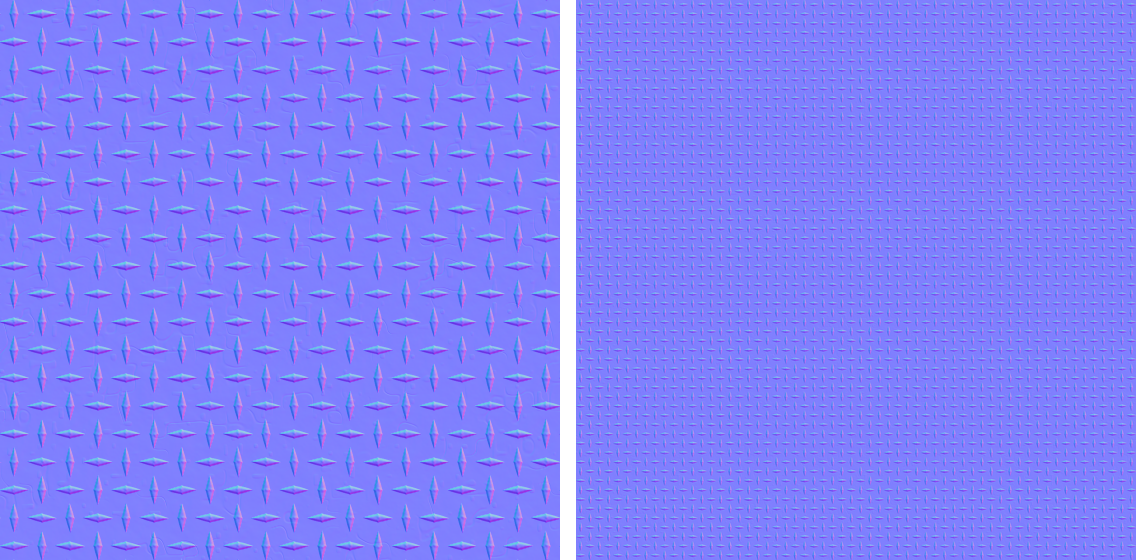
Left: one tile. Right: repeated 3 by 3.
A three.js fragment shader for this texture map:

```glsl
varying vec2 vUv;

const float CELLS = 20.0;

float hash(vec2 p) {
  vec3 q = fract(p.xyx * vec3(0.1031, 0.1030, 0.0973));
  q += dot(q, q.yzx + 33.33);
  return fract((q.x + q.y) * q.z);
}

// Value noise that wraps after a whole number of lattice steps
float noise(vec2 uv, float period) {
  vec2 p = uv * period;
  vec2 i = floor(p);
  vec2 f = p - i;
  f = f * f * f * (f * (f * 6.0 - 15.0) + 10.0);
  vec2 a = mod(i, period);
  vec2 b = mod(i + 1.0, period);
  return mix(mix(hash(a), hash(vec2(b.x, a.y)), f.x),
             mix(hash(vec2(a.x, b.y)), hash(b), f.x), f.y);
}

// Raised lug along x: steep rim, softer shoulder, flat crown with a nub
float lugHeight(vec2 p, vec2 id) {
  float size = hash(id + 7.0);
  float skew = hash(id + 41.0) - 0.5;
  p.y += skew * 0.06 * p.x;
  float along = abs(p.x) / (0.53 + 0.03 * size);
  float halfWidth = 0.145 * (1.0 - pow(along, 1.35)) + 0.018 * exp(-700.0 * p.x * p.x);
  float inset = max(halfWidth - abs(p.y), 0.0);
  float rim = 0.05 + 0.015 * hash(id + 83.0);
  float h = 0.78 * min(inset, rim) + 0.25 * clamp(inset - rim, 0.0, 0.04);
  vec2 q = p - vec2(skew * 0.08, 0.02);
  return h + 0.018 * exp(-350.0 * dot(q, q)) * smoothstep(0.0, 0.05, inset);
}

// Lugs alternate direction like a checkerboard; tips reach into the next cell
float treadHeight(vec2 uv) {
  vec2 p = uv * CELLS;
  vec2 cell = floor(p);
  float h = 0.0;
  for (int y = -1; y <= 1; y++) {
    for (int x = -1; x <= 1; x++) {
      vec2 c = cell + vec2(float(x), float(y));
      vec2 id = mod(c, CELLS);
      vec2 d = p - c - 0.5;
      if (mod(id.x + id.y, 2.0) > 0.5) d = d.yx;
      h = max(h, lugHeight(d, id));
    }
  }
  return h;
}

// Faint unevenness, grain and patches of hairline scratches
float wearHeight(vec2 uv) {
  float h = 0.006 * noise(uv, 34.0) + 0.0025 * noise(uv, 90.0) + 0.0008 * noise(uv, 210.0);
  vec2 warped = uv + 0.012 * vec2(noise(uv, 25.0), noise(uv + 0.37, 25.0));
  float line = abs(noise(warped, 38.0) - 0.5);
  float patches = smoothstep(0.5, 0.8, noise(uv + 0.19, 23.0));
  h -= 0.005 * patches * (1.0 - smoothstep(0.0, 0.08, line));
  float pits = smoothstep(0.86, 1.0, noise(uv + 0.61, 75.0));
  return h + 0.006 * pits;
}

float surface(vec2 uv) {
  return treadHeight(uv) + wearHeight(uv);
}

void main() {
  // Central differences, softened over a small part of a cell
  float e = 0.024;
  vec2 s = vec2(e / CELLS, 0.0);
  vec2 slope = vec2(surface(vUv + s.xy) - surface(vUv - s.xy),
                    surface(vUv + s.yx) - surface(vUv - s.yx)) / (2.0 * e);

  // Encode the tangent space normal as colour
  vec3 normal = normalize(vec3(-slope, 1.0));
  gl_FragColor = vec4(normal * 0.5 + vec3(0.5, 0.5, 0.495), 1.0);
}
```
